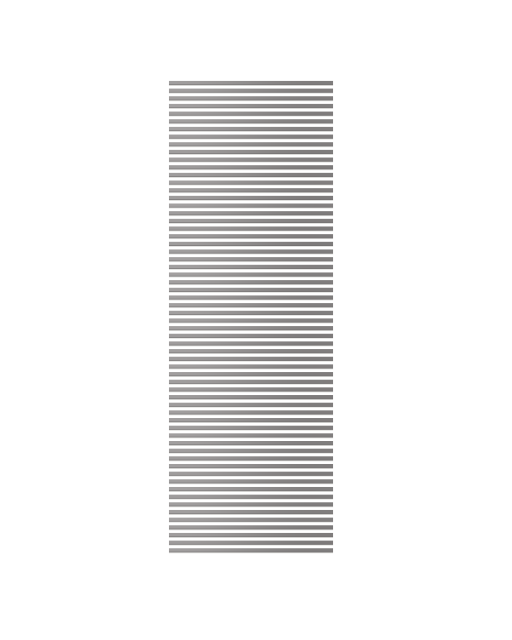
A Shadertoy shader for this pattern:

```glsl
// A tall, centred stack of 62 thin grey slats on a white ground.
// Rows repeat with fract; each slat is a box-filtered band with a side-to-side
// gradient, a darker lower edge and a pale lip. White margins tile cleanly.

const vec2 PANEL_MIN = vec2(0.330, 0.134);
const vec2 PANEL_MAX = vec2(0.6505, 0.8762);
const float SLATS = 62.0;

const vec3 GROUND = vec3(1.0);
const vec3 LIGHT_GREY = vec3(0.63, 0.62, 0.62);
const vec3 DARK_GREY = vec3(0.50, 0.49, 0.49);
const vec3 LIP_GREY = vec3(0.87, 0.87, 0.86);

float hash(float n) {
    return fract(sin(n * 12.99 + 4.1) * 4375.5);
}

// Share of a pixel of the given width, centred at x, that lies in [a, b].
float band(float x, float a, float b, float width) {
    float overlap = min(x + 0.5 * width, b) - max(x - 0.5 * width, a);
    return clamp(overlap / width, 0.0, 1.0);
}

// Metal tone along a slat, with a slight change from row to row.
vec3 slatColor(float across, float rowId, float lowerEdge) {
    vec3 tone = mix(LIGHT_GREY, DARK_GREY, smoothstep(0.0, 0.95, across));
    tone += 0.025 * (hash(rowId) - 0.5);
    float edgeDepth = mix(0.12, 0.03, across);
    return tone - edgeDepth * lowerEdge;
}

void mainImage(out vec4 fragColor, in vec2 fragCoord) {
    vec2 uv = fract(fragCoord / iResolution.xy);
    vec2 pixel = 1.0 / iResolution.xy;
    vec2 size = PANEL_MAX - PANEL_MIN;

    // Position inside the panel and inside one row
    float across = clamp((uv.x - PANEL_MIN.x) / size.x, 0.0, 1.0);
    float row = (uv.y - PANEL_MIN.y) / size.y * SLATS;
    float rowId = floor(row);
    float y = fract(row) - 0.5;
    float rowPixel = pixel.y / size.y * SLATS;

    // Panel limits
    float inside = band(uv.x, PANEL_MIN.x, PANEL_MAX.x, pixel.x);
    inside *= step(0.0, row) * step(row, SLATS);

    // Slat body, its lower edge and the pale lip beneath
    float body = band(y, -0.27, 0.28, rowPixel);
    float lowerEdge = band(y, -0.27, -0.15, rowPixel);
    float lip = band(y, -0.37, -0.27, rowPixel);

    vec3 color = GROUND;
    color += (LIP_GREY - GROUND) * lip * inside;
    color += (slatColor(across, rowId, lowerEdge) - GROUND) * body * inside;
    fragColor = vec4(color, 1.0);
}
```
